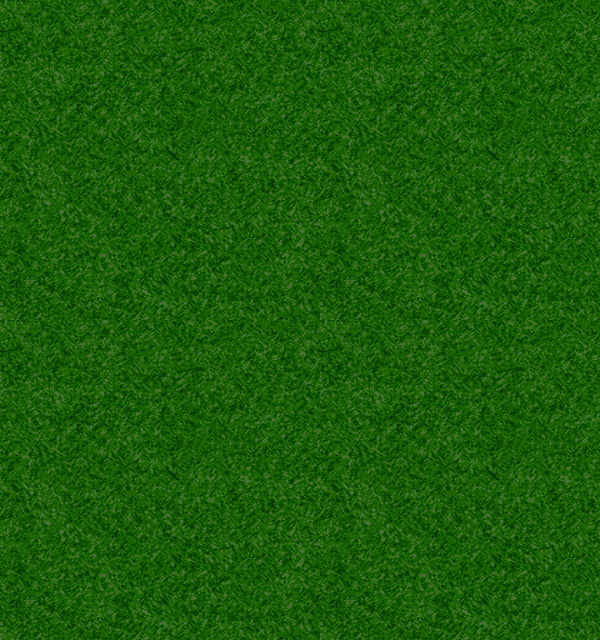
This texture is drawn by a WebGL 2 fragment shader. Its source:

```glsl
#version 300 es
precision highp float;
// Dense mown turf: fine green grain crossed by short diagonal blades.
// Layers of value noise are summed to a near-normal height, turned into
// a rank from 0 to 1, and coloured by the share of each green.

uniform vec2 u_resolution;
out vec4 fragColor;

const float TILE = 0.5;         // turf repeats every half canvas height
const float GRAINS = 512.0;     // grains per canvas height
const float NOISE_DEV = 0.2145; // deviation of smooth value noise
const float GRAIN_DEV = 0.2887; // deviation of uniform grain

float hash(vec2 p) {
    return fract(sin(dot(p, vec2(127.1, 311.7))) * 43758.5453);
}

// Smooth value noise from 0 to 1
float valueNoise(vec2 p, float seed) {
    vec2 cell = floor(p);
    vec2 f = fract(p);
    f = f * f * (3.0 - 2.0 * f);
    cell += seed;
    float low = mix(hash(cell), hash(cell + vec2(1.0, 0.0)), f.x);
    float high = mix(hash(cell + vec2(0.0, 1.0)), hash(cell + 1.0), f.x);
    return mix(low, high, f.y);
}

// Noise stretched along a direction; size is blade length and width
float blades(vec2 p, vec2 direction, vec2 size, float seed) {
    vec2 across = vec2(-direction.y, direction.x);
    return valueNoise(vec2(dot(p, direction), dot(p, across)) / size, seed);
}

// Height of the turf in standard deviations
float turfHeight(vec2 p) {
    vec2 bladeSize = vec2(2.6, 1.2);
    float rising = blades(p, normalize(vec2(1.0, 0.9)), bladeSize, 17.0);
    float falling = blades(p, normalize(vec2(1.0, -0.9)), bladeSize, 53.0);
    float lean = smoothstep(0.4, 0.6, valueNoise(p / 4.5, 91.0));
    float blade = (mix(rising, falling, lean) - 0.5) / NOISE_DEV;
    float grain = (valueNoise(p - 0.5, 7.0) - 0.5) / GRAIN_DEV;
    float clump = (valueNoise(p / 11.0, 139.0) - 0.5) / NOISE_DEV;
    return 0.8 * blade + 0.56 * grain + 0.18 * clump;
}

// Logistic fit to the normal distribution
float rankOf(float height) {
    return 1.0 / (1.0 + exp(-1.702 * height));
}

float band(float rank, float edge, float softness) {
    return smoothstep(edge - softness, edge + softness, rank);
}

// Greens from deep shade to pale dry tips
vec3 turfColour(float rank) {
    vec3 colour = vec3(0.02, 0.20, 0.00);
    colour = mix(colour, vec3(0.04, 0.30, 0.00), band(rank, 0.06, 0.04));
    colour = mix(colour, vec3(0.10, 0.39, 0.01), band(rank, 0.32, 0.10));
    colour = mix(colour, vec3(0.23, 0.44, 0.13), band(rank, 0.81, 0.06));
    colour = mix(colour, vec3(0.29, 0.45, 0.23), band(rank, 0.93, 0.02));
    return mix(colour, vec3(0.35, 0.45, 0.31), band(rank, 0.98, 0.01));
}

void main() {
    vec2 uv = gl_FragCoord.xy / u_resolution.y;
    vec2 p = mod(uv, TILE) * GRAINS;
    fragColor = vec4(turfColour(rankOf(turfHeight(p))), 1.0);
}
```
